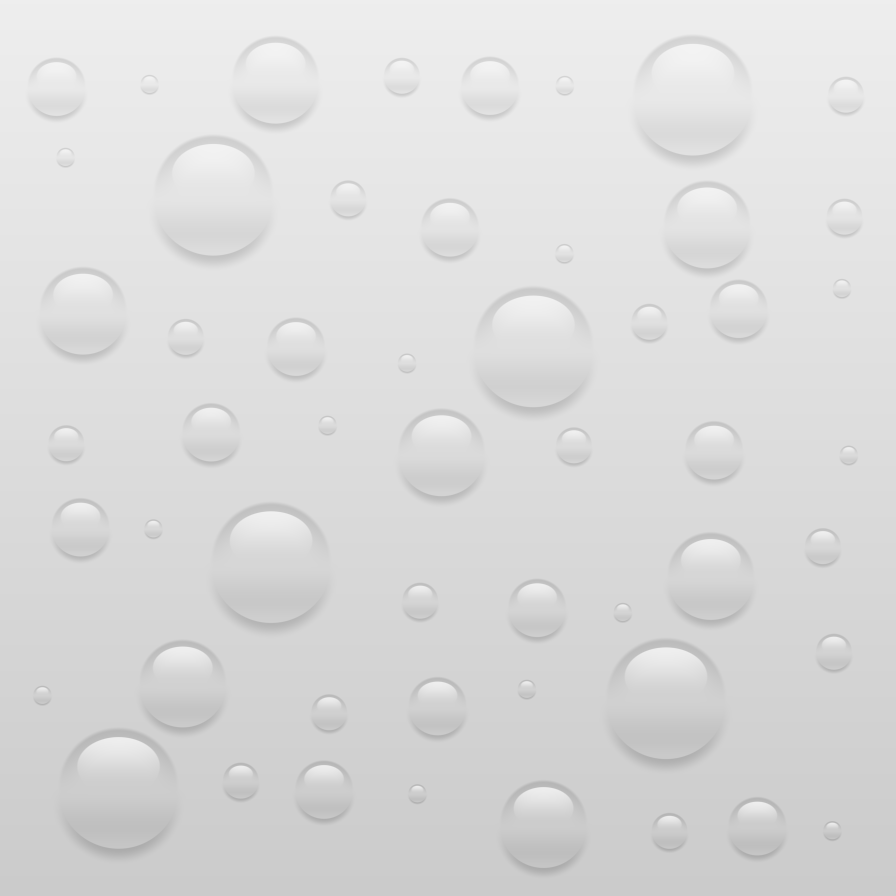
A Shadertoy shader for this pattern:

```glsl
// Glossy water drops of five sizes on a pale grey vertical gradient.
// Drops fill staggered rows whose slots widen with drop size; waves displace them.
// Each drop layers a soft shadow, a shaded body and a fading highlight.

const int ROWS = 7;
const int SIZE_CYCLE = 8;
const float ROW_PITCH = 0.134;
const float SIDE_MARGIN = 0.015;
const float LARGEST = 0.0703;

// Radii taken in turn along a row
const float RADII[SIZE_CYCLE] = float[SIZE_CYCLE](
    LARGEST, 0.021, 0.034, 0.0107, 0.051, 0.021, 0.034, 0.0107);

float dropRadius(int slot, int row) {
    return RADII[(slot + 3 * row) % SIZE_CYCLE];
}

int slotCount(int row) {
    return SIZE_CYCLE - row % 2;
}

// Free space left to each drop of a row
float slotGap(int row) {
    int count = slotCount(row);
    float used = 2.0 * SIDE_MARGIN;
    for (int slot = 0; slot < count; slot++) used += 2.0 * dropRadius(slot, row);
    return (1.0 - used) / float(count);
}

// Small drops stray further from their row than large ones
vec2 dropCentre(float slotCentre, float radius, int slot, int row) {
    float i = float(slot), j = float(row);
    float x = slotCentre + 0.018 * cos(5.0 * i + 9.0 * j);
    float stray = 0.045 * (1.0 - radius / LARGEST) * sin(7.0 * i + 4.0 * j);
    float wave = 0.022 * sin(6.2832 * x + 1.0);
    return vec2(x, 0.5 + (j - 3.0) * ROW_PITCH + stray + wave);
}

// Smooth fall from 1 to 0 as the value passes from inner to outer
float fadeOut(float inner, float outer, float value) {
    return 1.0 - smoothstep(inner, outer, value);
}

float backdrop(float height) {
    return mix(0.795, 0.932, clamp(height, 0.0, 1.0));
}

// Paints one drop; p is in drop radii, blur is the width of a smooth edge
float paintDrop(float tone, float base, vec2 p, float blur) {
    // Shadow hanging below
    float shadow = fadeOut(0.82, 1.09, length(p + vec2(0.0, 0.12)));
    tone -= 0.13 * shadow * fadeOut(-0.95, 0.1, p.y);

    // Body: dark upper rim, shaded belly, lighter foot
    float dist = length(p - vec2(0.0, 0.02));
    float rim = smoothstep(0.5, 0.95, dist) * smoothstep(-0.15, 0.9, p.y);
    float belly = fadeOut(-0.62, 0.0, p.y);
    float foot = fadeOut(-0.95, -0.62, p.y);
    float body = base - 0.006 - 0.095 * rim - 0.05 * belly + 0.03 * foot;
    float softness = max(blur, 0.07 * smoothstep(-0.7, 0.1, p.y));
    tone = mix(tone, body, fadeOut(0.97 - softness, 0.97 + 0.5 * blur, dist));

    // Highlight: bright arched top melting into the body
    vec2 q = (p - vec2(0.0, 0.36)) / vec2(0.66, 0.47);
    float arch = fadeOut(1.0 - 2.0 * blur, 1.0 + blur, length(q));
    float gloss = 0.85 * smoothstep(0.05, 0.9, p.y);
    return mix(tone, 0.975, arch * gloss);
}

void mainImage(out vec4 fragColor, in vec2 fragCoord) {
    float side = min(iResolution.x, iResolution.y);
    vec2 uv = fragCoord / side;
    float base = backdrop(uv.y);
    float tone = base;

    for (int row = 0; row < ROWS; row++) {
        float gap = slotGap(row);
        float slotStart = SIDE_MARGIN;
        for (int slot = 0; slot < slotCount(row); slot++) {
            float radius = dropRadius(slot, row);
            float width = 2.0 * radius + gap;
            vec2 centre = dropCentre(slotStart + 0.5 * width, radius, slot, row);
            vec2 p = (uv - centre) / radius;
            if (dot(p, p) < 1.8) {
                tone = paintDrop(tone, base, p, 1.0 / (side * radius));
            }
            slotStart += width;
        }
    }
    fragColor = vec4(vec3(tone), 1.0);
}
```
